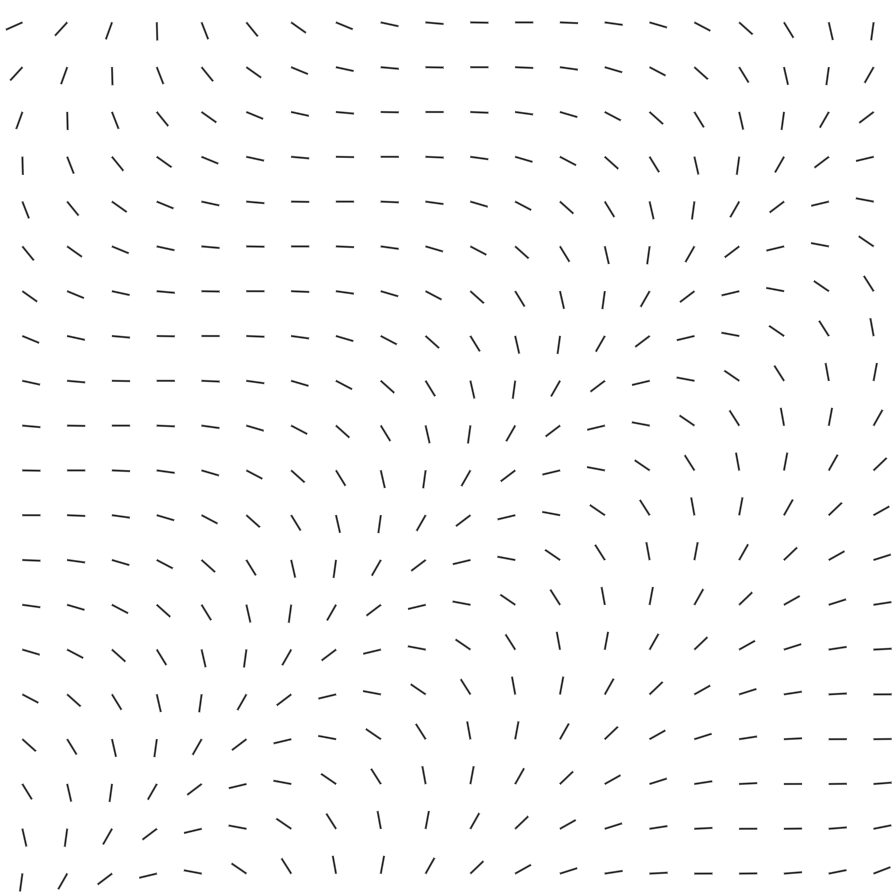
Reproduce this pattern procedurally as a three.js fragment shader.

```glsl
// Flow field of thin dark dashes on white, turning in diagonal waves over a 20 by 20 grid.
varying vec2 vUv;

const float PI = 3.14159265;
const float CELLS = 20.0;
const float DASH_LENGTH = 0.02;
const float DASH_WIDTH = 0.00195;
const float EDGE_SOFTNESS = 0.001;
const float WAVE_RATE = 2.667;
const vec3 PAPER = vec3(1.0);
const vec3 INK = vec3(0.08);

// Unit direction of the field; the wave runs from upper left to lower right.
vec2 fieldDirection(vec2 pivot, float rate) {
  float wave = sin(rate * (pivot.x + 1.0 - pivot.y));
  float angle = PI * (wave - 1.0);
  return vec2(cos(angle), sin(angle));
}

// Signed distance to a square-ended dash that starts at the origin.
float dashDistance(vec2 p, vec2 direction, float len, float width) {
  float along = dot(p, direction);
  float across = dot(p, vec2(-direction.y, direction.x));
  vec2 q = abs(vec2(along - 0.5 * len, across)) - 0.5 * vec2(len, width);
  return length(max(q, 0.0)) + min(max(q.x, q.y), 0.0);
}

float softFill(float distance, float softness) {
  return 1.0 - smoothstep(-softness, softness, distance);
}

void main() {
  // Each dash is anchored by one end at the centre of its cell.
  vec2 pivot = (floor(vUv * CELLS) + 0.5) / CELLS;
  vec2 direction = fieldDirection(pivot, WAVE_RATE);
  float dash = dashDistance(vUv - pivot, direction, DASH_LENGTH, DASH_WIDTH);
  gl_FragColor = vec4(mix(PAPER, INK, softFill(dash, EDGE_SOFTNESS)), 1.0);
}
```
